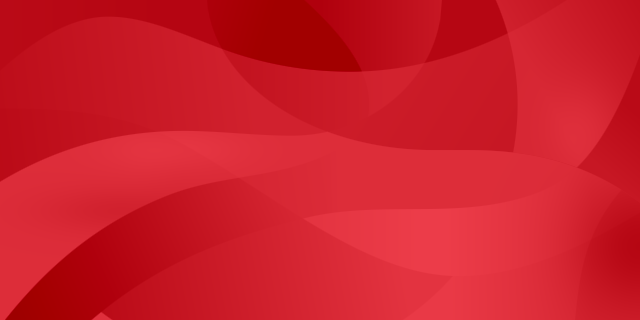
Reproduce this background procedurally as a Shadertoy shader.

```glsl
// Overlapping translucent red waves and ribbons with soft inner gradients.
// Cubic curves and ellipses bound each sheet; sheets are layered as one scalar
// tone, which is turned into red at the end. Canvas spans 2 x 1 units.

// Cubic through a and b with the given end slopes
float curve(float x, vec2 a, vec2 b, float slopeA, float slopeB) {
    float h = b.x - a.x, s = (x - a.x) / h, r = 1.0 - s;
    return r * r * ((1.0 + 2.0 * s) * a.y + s * h * slopeA)
         + s * s * ((3.0 - 2.0 * s) * b.y - r * h * slopeB);
}

// Height of the lower half of an ellipse
float bowl(float x, vec2 center, vec2 radius) {
    float k = (x - center.x) / radius.x;
    return center.y - radius.y * sqrt(max(0.0, 1.0 - k * k));
}

// Antialiased coverage where d is positive
float fill(float d) {
    return clamp(0.5 + d / max(fwidth(d), 1e-5), 0.0, 1.0);
}

// Linear gradient between two points
float ramp(vec2 p, vec2 a, vec2 b, float toneA, float toneB) {
    vec2 d = b - a;
    return mix(toneA, toneB, clamp(dot(p - a, d) / dot(d, d), 0.0, 1.0));
}

float glow(vec2 p, vec2 center, vec2 radius) {
    vec2 q = (p - center) / radius;
    return exp(-dot(q, q));
}

// Wave crossing the top of the canvas
float topWave(float x) {
    if (x < 0.339) return curve(x, vec2(0.0, 0.779), vec2(0.339, 0.948), 0.9, 0.0);
    if (x < 0.703) return curve(x, vec2(0.339, 0.948), vec2(0.703, 0.844), 0.0, -0.36);
    if (x < 1.094) return curve(x, vec2(0.703, 0.844), vec2(1.094, 0.776), -0.36, 0.0);
    return curve(x, vec2(1.094, 0.776), vec2(1.771, 1.0), 0.0, 0.65);
}

// Large bowl that flows out to the right
float basinEdge(float x) {
    if (x < 1.354) return bowl(x, vec2(1.354, 1.026), vec2(0.708, 0.495));
    if (x < 1.458) return 0.531;
    return curve(x, vec2(1.458, 0.531), vec2(2.0, 0.367), 0.0, -0.75);
}

float ribbonTop(float x) {
    if (x < 0.573) return curve(x, vec2(0.0, 0.432), vec2(0.573, 0.591), 0.6, 0.0);
    if (x < 0.911) return curve(x, vec2(0.573, 0.591), vec2(0.911, 0.576), 0.0, 0.0);
    return bowl(x, vec2(0.911, 1.0), vec2(0.469, 0.424));
}

float ribbonBottom(float x) {
    if (x < 0.521) return curve(x, vec2(0.0, -0.02), vec2(0.521, 0.388), 1.3, 0.4);
    return curve(x, vec2(0.521, 0.388), vec2(1.042, 0.526), 0.4, 0.5);
}

// Wave rising from the lower left to the right side
float lowWave(float x) {
    if (x < 0.951) return curve(x, vec2(0.286, 0.0), vec2(0.951, 0.318), 0.85, 0.25);
    if (x < 1.667) return curve(x, vec2(0.951, 0.318), vec2(1.667, 0.393), 0.25, 0.35);
    return curve(x, vec2(1.667, 0.393), vec2(2.0, 0.83), 0.35, 2.8);
}

// Faint wave falling through the middle
float crossWave(float x) {
    if (x < 0.573) return curve(x, vec2(0.0, 0.661), vec2(0.573, 0.549), 0.0, -0.55);
    if (x < 1.406) return curve(x, vec2(0.573, 0.549), vec2(1.406, 0.138), -0.55, -0.05);
    return curve(x, vec2(1.406, 0.138), vec2(2.0, 0.336), -0.05, 0.6);
}

// Right-hand boundary of the dark lobe, as x over height
float lobeEdge(float y) {
    if (y > 0.674) return curve(y, vec2(0.674, 1.154), vec2(1.0, 0.951), 0.0, -1.1);
    return curve(y, vec2(0.526, 1.042), vec2(0.674, 1.154), 2.0, 0.0);
}

void mainImage(out vec4 fragColor, in vec2 fragCoord) {
    vec2 p = fragCoord / iResolution.xy * vec2(2.0, 1.0);
    float basinY = basinEdge(p.x), ribbonY = ribbonTop(p.x);

    // Sheet coverage
    float underTop = fill(topWave(p.x) - p.y);
    float inBasin = fill(p.y - basinY);
    float inBowl = fill(p.y - ribbonY);
    float inLobe = fill(lobeEdge(p.y) - p.x);
    float inDisc = fill(0.8125 - length(p - vec2(0.805, 0.674)));
    float lowland = fill(min(ribbonY, basinY) - p.y);
    float underRibbon = fill(ribbonBottom(p.x) - p.y);
    float underLow = fill(lowWave(p.x) - p.y);
    float underCross = fill(crossWave(p.x) - p.y);
    float inCorner = fill(p.x - curve(p.y, vec2(0.0, 1.797), vec2(0.466, 2.0), 0.1, 1.1));

    // Upper left sheets
    float tone = ramp(p, vec2(0.0), vec2(0.5, 0.0), 0.73, 0.71);
    float leftSheet = ramp(p, vec2(0.0, 0.55), vec2(0.8, 0.65), 0.74, 0.82);
    tone = mix(tone, leftSheet - 0.008 * underCross, underTop);

    // Dark basin, its lobe and its lighter bowl
    float basinHigh = mix(0.715, ramp(p, vec2(1.0, 1.0), vec2(1.38, 1.0), 0.69, 0.78), inBowl);
    basinHigh = mix(basinHigh, ramp(p, vec2(0.66, 1.0), vec2(0.85, 0.94), 0.68, 0.635), inLobe);
    float basinLow = ramp(p, vec2(1.2, 0.8), vec2(1.6, 0.55), 0.80, 0.78);
    float bowlLow = ramp(p, vec2(0.75, 0.7), vec2(1.2, 0.7), 0.775, 0.822) - 0.012 * inLobe;
    basinLow = mix(basinLow, bowlLow, inBowl);
    tone = mix(tone, mix(basinHigh, basinLow, underTop), inBasin);

    // Upper right sheets
    float rightSheet = ramp(p, vec2(1.65, 0.8), vec2(2.0, 1.0), 0.84, 0.75)
        + 0.04 * glow(p, vec2(1.83, 0.6), vec2(0.12, 0.15)) - 0.025 * (1.0 - underTop);
    float rightFold = ramp(p, vec2(1.85, 0.5), vec2(1.98, 0.65), 0.78, 0.73);
    tone = mix(tone, mix(rightSheet, rightFold, underLow), inBasin * (1.0 - inDisc));

    // Bright ribbon and the shaded slope below it
    float land = 0.865 + 0.035 * glow(p, vec2(0.55, 0.53), vec2(0.22, 0.07))
        - 0.045 * glow(p, vec2(0.38, 0.34), vec2(0.25, 0.07))
        - 0.012 * underCross * smoothstep(0.4, 0.6, p.x);
    float slope = mix(ramp(p, vec2(0.75, 0.45), vec2(1.1, 0.5), 0.835, 0.865),
        ramp(p, vec2(0.05, 0.02), vec2(0.9, 0.4), 0.62, 0.84), underCross);
    land = mix(land, slope, underRibbon * smoothstep(1.06, 1.02, p.x));

    // Glowing lower wave with a shadow in the right corner
    float lit = ramp(p, vec2(0.9, 0.0), vec2(1.3, 0.0), 0.885, 0.925)
        - ramp(p, vec2(1.4, 0.0), vec2(1.85, 0.0), 0.0, 0.07);
    float shaded = ramp(p, vec2(0.32, 0.02), vec2(1.25, 0.2), 0.73, 0.89);
    shaded = mix(lit - 0.01, shaded, inDisc);
    land = mix(land, mix(lit, shaded, underCross), underLow);
    land -= 0.11 * glow(p, vec2(2.0, 0.23), vec2(0.2, 0.2)) + 0.02 * inCorner;
    tone = mix(tone, land, lowland);

    fragColor = vec4(tone, max(vec2(tone) - vec2(0.69, 0.64), 0.0), 1.0);
}
```
